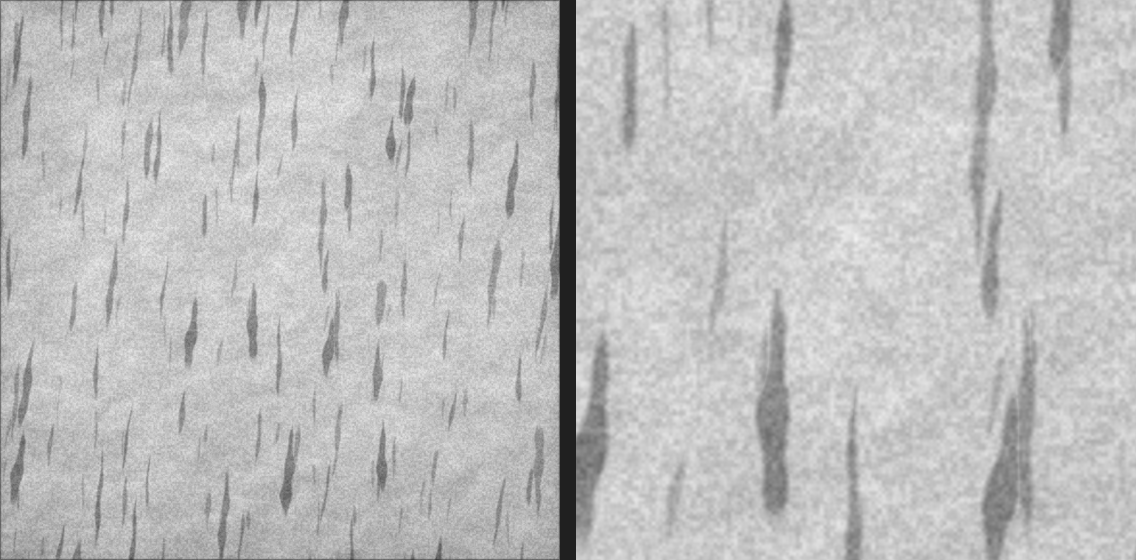
Left: the whole. Right: its middle third, enlarged.
Give the GLSL for this texture, as a WebGL 1 fragment shader.

```glsl
precision highp float;
// Pale grey fibrous sheet with soft, dark, near-vertical slivers and fine grain.
uniform vec2 u_resolution;

vec2 hash2(vec2 p) {
  vec3 q = fract(vec3(p.xyx) * vec3(0.1031, 0.1030, 0.0973));
  q += dot(q, q.yzx + 33.33);
  return fract((q.xx + q.yz) * q.zy);
}

float valueNoise(vec2 p) {
  vec2 cell = floor(p), f = fract(p);
  f = f * f * (3.0 - 2.0 * f);
  float bottom = mix(hash2(cell).x, hash2(cell + vec2(1.0, 0.0)).x, f.x);
  float top = mix(hash2(cell + vec2(0.0, 1.0)).x, hash2(cell + 1.0).x, f.x);
  return mix(bottom, top, f.y) - 0.5;
}

// One tapered sliver per grid cell, leaning slightly to the right.
float slivers(vec2 uv, vec2 grid, vec2 halfSize, float density, float seed) {
  vec2 home = floor(uv * grid);
  float mark = 0.0;
  for (int j = -1; j <= 1; j++) {
    for (int i = -1; i <= 1; i++) {
      vec2 id = home + vec2(float(i), float(j));
      vec2 place = hash2(id + seed);
      vec2 shape = hash2(id + seed + 37.0);
      vec2 look = hash2(id + seed + 71.0);
      vec2 d = uv - (id + place) / grid;
      d.x -= d.y * mix(0.0, 0.17, look.x);
      d.x += 0.0012 * sin(d.y * 65.0 + look.y * 40.0);
      float t = d.y / (halfSize.y * mix(0.45, 1.0, shape.y));
      float skewed = t + (look.y - 0.5) * 0.8 * (1.0 - t * t);
      float girth = halfSize.x * mix(0.35, 1.0, shape.x) * (1.0 - skewed * skewed);
      girth *= 0.9 + 0.2 * sin(d.y * 110.0 + place.x * 30.0);
      float body = 1.0 - smoothstep(-0.0025, 0.0028, abs(d.x) - girth);
      body *= 1.0 - smoothstep(0.65, 1.0, abs(t));
      float present = step(fract(look.x * 7.0 + shape.y * 5.0), density);
      mark = max(mark, body * present * mix(0.65, 1.0, look.y));
    }
  }
  return mark;
}

void main() {
  vec2 uv = gl_FragCoord.xy / u_resolution;

  // Uneven lighting: brighter above, dimmer below and near the sides
  vec2 fromCentre = uv - vec2(0.5, 0.58);
  float grey = 0.805 - 0.16 * dot(fromCentre, fromCentre);
  grey -= 0.04 * (1.0 - smoothstep(0.0, 0.45, uv.y));
  grey += 0.012 * sin(uv.x * 7.0 + 2.0 * sin(uv.y * 5.0));

  // Wrinkles rising gently to the right
  vec2 fold = vec2(uv.x + 0.35 * uv.y, uv.y - 0.35 * uv.x);
  fold.y += 0.006 * sin(fold.x * 31.0) + 0.004 * sin(fold.x * 57.0 + uv.y * 20.0);
  grey += 0.06 * valueNoise(fold * vec2(9.0, 22.0) + 11.0);
  grey += 0.06 * valueNoise(fold * vec2(22.0, 52.0) + 43.0);
  grey += 0.04 * valueNoise(uv * vec2(50.0, 95.0) + 5.0);

  // Broad, slender and faint slivers
  float dark = 0.27 * slivers(uv, vec2(9.0, 5.0), vec2(0.0105, 0.105), 0.8, 3.0);
  dark = max(dark, 0.24 * slivers(uv, vec2(12.0, 6.0), vec2(0.0052, 0.085), 0.8, 117.0));
  dark = max(dark, 0.17 * slivers(uv, vec2(15.0, 10.0), vec2(0.0038, 0.045), 0.6, 251.0));
  grey -= dark;

  // Soft grain
  grey += 0.12 * valueNoise(uv * 290.0 + 19.0);
  grey += 0.07 * valueNoise(uv * 490.0 + 61.0);

  // Shaded rim
  vec2 inset = min(uv, 1.0 - uv);
  float edge = min(inset.x, inset.y);
  grey -= 0.06 * exp(-edge * 60.0);
  grey *= mix(0.62, 1.0, smoothstep(0.0005, 0.0035, edge));

  gl_FragColor = vec4(vec3(clamp(grey, 0.0, 1.0)), 1.0);
}
```
